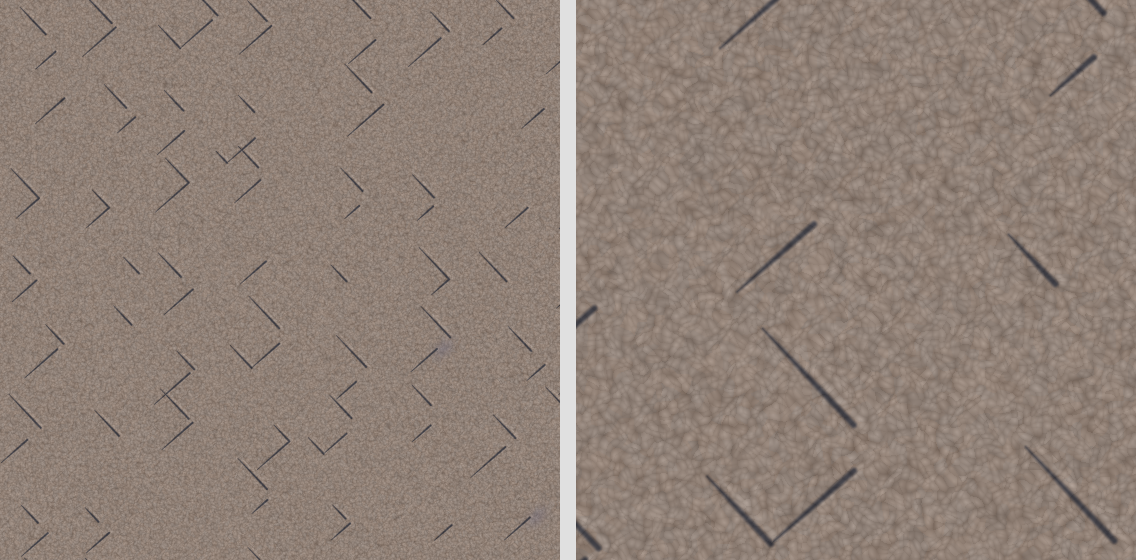
Left: the whole. Right: its middle third, enlarged.
Write a WebGL 1 fragment shader that draws this pattern.

```glsl
precision highp float;
uniform vec2 u_resolution;

vec2 hash2(vec2 p) {
  vec3 q = fract(p.xyx * vec3(0.1031, 0.1030, 0.0973));
  q += dot(q, q.yzx + 33.33);
  return fract((q.xx + q.yz) * q.zy);
}

// Cellular noise: x = distance to the nearest grain, y = random value of that grain
vec2 grains(vec2 p) {
  vec2 cell = floor(p);
  vec2 nearest = vec2(8.0, 0.0);
  for (int j = -1; j <= 1; j++) {
    for (int i = -1; i <= 1; i++) {
      vec2 id = cell + vec2(float(i), float(j));
      vec2 rnd = hash2(id + 11.0);
      float d = length(id + rnd - p);
      if (d < nearest.x) nearest = vec2(d, fract(rnd.x * 7.0 + rnd.y * 13.0));
    }
  }
  return nearest;
}

// Distance to a segment that thins out towards b
float taperedStroke(vec2 p, vec2 a, vec2 b) {
  vec2 ab = b - a;
  float t = clamp(dot(p - a, ab) / dot(ab, ab), 0.0, 1.0);
  return length(p - a - ab * t) + 0.009 * t * t;
}

// Nearest stroke of the arms that run left from a shared corner
float chevron(vec2 p, vec2 id) {
  vec2 len = 0.22 + 0.38 * hash2(id + 23.0);
  vec2 shown = hash2(id + 37.0);
  vec2 gaps = hash2(id + 51.0);
  gaps = step(0.45, gaps) * (gaps - 0.3) * 0.36;
  vec2 up = vec2(-0.69, 0.73);
  vec2 down = vec2(-0.75, -0.66);
  float d = 8.0;
  if (shown.x < 0.88) d = taperedStroke(p, up * gaps.x, up * (gaps.x + len.x));
  if (shown.y < 0.86) d = min(d, taperedStroke(p, down * gaps.y, down * (gaps.y + len.y)));
  // A third arm now and then closes the shape towards a diamond
  if (hash2(id + 67.0).x < 0.08) {
    vec2 foot = down * (gaps.y + len.y);
    d = min(d, taperedStroke(p, foot, foot + up * len.x * 0.7));
  }
  return d;
}

void main() {
  float side = min(u_resolution.x, u_resolution.y);
  vec2 uv = gl_FragCoord.xy / side;
  float soft = max(0.0028, 1.2 / side);

  // Two sizes of grain, bent by sines so that no cell outline stands out
  vec2 bend = 0.0015 * sin(uv.yx * 260.0 + 2.0 * sin(uv * 140.0));
  vec2 fine = grains((uv + bend) * 235.0);
  vec2 coarse = grains((uv.yx - bend) * 150.0 + 40.0);
  float shade = (0.45 - fine.x) * 0.11 + (0.45 - coarse.x) * 0.075;
  shade += (fine.y - 0.5) * 0.05 + (coarse.y - 0.5) * 0.02;
  shade += 0.002 * sin(uv.x * 17.0 + 2.0 * sin(uv.y * 11.0)) * sin(uv.y * 19.0);
  vec3 color = vec3(0.558, 0.498, 0.458) + shade;
  color += vec3(0.014, -0.001, -0.012) * (fract(coarse.y * 5.0) - 0.5);

  // Grooves, their lit rims and rare blue stains, on a jittered grid
  float groove = 8.0;
  float rim = 8.0;
  float stain = 0.0;
  vec2 g = uv * 7.0;
  for (int j = -1; j <= 1; j++) {
    for (int i = -1; i <= 1; i++) {
      vec2 id = floor(g) + vec2(float(i), float(j));
      vec2 p = g - id - 0.32 - 0.5 * hash2(id + 5.0);
      groove = min(groove, chevron(p, id));
      rim = min(rim, chevron(p - vec2(0.032, 0.014), id));
      vec2 q = p - vec2(-0.08, -0.14);
      q = vec2(q.x + q.y, q.y - q.x) * vec2(5.0, 8.0);
      stain += step(0.94, hash2(id + 83.0).y) * exp(-dot(q, q));
    }
  }
  groove /= 7.0;
  rim /= 7.0;
  color = mix(color, vec3(0.43, 0.42, 0.51), 0.35 * min(stain, 1.0));
  color += 0.05 * (1.0 - smoothstep(0.0006, 0.0006 + soft, rim));
  color -= 0.03 * (1.0 - smoothstep(0.001, 0.005, groove));
  float ink = 1.0 - smoothstep(0.0003, 0.0003 + soft, groove);
  color = mix(color, vec3(0.23, 0.23, 0.26) + shade * 0.5, ink * 0.95);

  gl_FragColor = vec4(color, 1.0);
}
```
